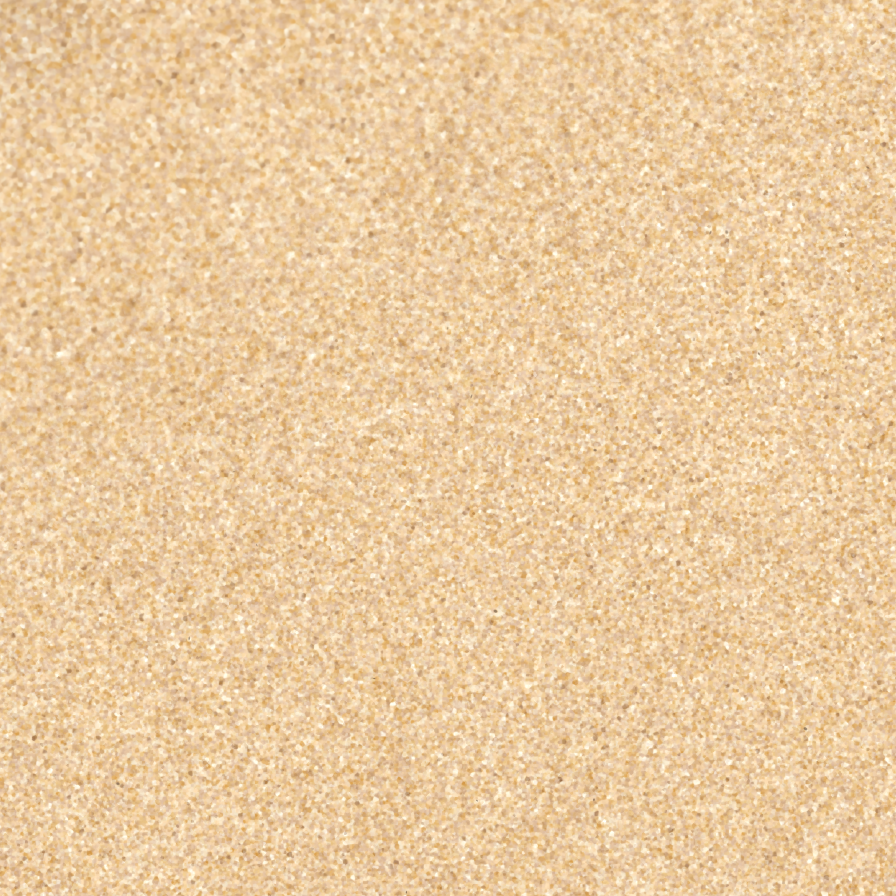
Reproduce this texture procedurally as a Shadertoy shader.

```glsl
// Fine dry sand: soft-edged Voronoi grains in creams, ambers and greys,
// with rare pale flakes and dark specks. Focus softens to the upper left,
// and broad, faint mottling tints the surface.

const vec3 SAND = vec3(0.926, 0.797, 0.627);

// Integer hash of a cell and a seed, giving three values in 0..1
vec3 hash3(vec2 cell, int seed) {
    uvec3 v = uvec3(ivec3(ivec2(cell), seed)) * 1664525u + 1013904223u;
    v.x += v.y * v.z; v.y += v.z * v.x; v.z += v.x * v.y;
    v ^= v >> 16u;
    v.x += v.y * v.z; v.y += v.z * v.x; v.z += v.x * v.y;
    return vec3(v >> 8u) / 16777216.0;
}

float valueNoise(vec2 p, int seed) {
    vec2 i = floor(p), f = fract(p);
    f = f * f * (3.0 - 2.0 * f);
    float low = mix(hash3(i, seed).x, hash3(i + vec2(1, 0), seed).x, f.x);
    float high = mix(hash3(i + vec2(0, 1), seed).x, hash3(i + vec2(1, 1), seed).x, f.x);
    return mix(low, high, f.y);
}

// Mineral colour of one grain
vec3 grainColor(float pick, float light) {
    vec3 c = vec3(0.95, 0.82, 0.65);
    if (pick > 0.27) c = vec3(0.96, 0.87, 0.73);
    if (pick > 0.47) c = vec3(0.90, 0.77, 0.63);
    if (pick > 0.67) c = vec3(0.92, 0.78, 0.57);
    if (pick > 0.83) c = vec3(0.86, 0.71, 0.53);
    if (pick > 0.94) c = vec3(0.89, 0.71, 0.46);
    if (light < 0.006) c = vec3(0.77, 0.62, 0.46);
    if (light > 0.985) c = vec3(0.98, 0.92, 0.82);
    return c + (light - 0.5) * vec3(0.05, 0.06, 0.06);
}

// Blended grain colours, as a deviation from the mean sand colour
vec3 grains(vec2 p, float hardness, int seed) {
    vec2 cell = floor(p);
    vec3 sum = vec3(0);
    float total = 0.0;
    for (int y = -1; y <= 1; y++)
    for (int x = -1; x <= 1; x++) {
        vec2 id = cell + vec2(x, y);
        vec3 place = hash3(id, seed);
        vec2 d = p - id - 0.1 - 0.8 * place.xy;
        float weight = exp(-hardness * dot(d, d));
        sum += weight * (grainColor(place.z, hash3(id, seed + 1).x) - SAND);
        total += weight;
    }
    return sum / total;
}

// Sparse elongated chips: coverage of the chip in this grid cell
float chips(vec2 p, float chance, float size, float blur, int seed) {
    vec2 id = floor(p);
    vec3 place = hash3(id, seed), shape = hash3(id, seed + 1);
    vec2 d = fract(p) - 0.25 - 0.5 * place.xy;
    float angle = 6.283 * shape.x;
    d = mat2(cos(angle), -sin(angle), sin(angle), cos(angle)) * d;
    d.y *= 1.2 + shape.y;
    float radius = size * (0.6 + 0.7 * shape.z);
    return step(place.z, chance) * (1.0 - smoothstep(radius - blur, radius + blur, length(d)));
}

void mainImage(out vec4 fragColor, in vec2 fragCoord) {
    vec2 uv = fragCoord / min(iResolution.x, iResolution.y);

    // Lens blur grows toward the upper left
    float defocus = smoothstep(0.35, 1.15, 0.45 * (1.0 - uv.x) + 0.75 * uv.y);

    // Crisp grains with finer grit, crossfaded with soft, larger grains
    vec3 crisp = 1.1 * grains(uv * 225.0, 6.0, 1) + 0.75 * grains(uv * 350.0 + 7.3, 6.0, 11);
    vec3 soft = 1.15 * grains(uv * 180.0 + 3.7, 4.0, 21) + 0.4 * grains(uv * 270.0, 4.0, 31);
    float keepContrast = inversesqrt(defocus * defocus + (1.0 - defocus) * (1.0 - defocus));
    vec3 color = SAND + mix(crisp, soft, defocus) * keepContrast;

    // Clumps, broad patches stretched along the slope, and a shaded corner
    vec2 slope = vec2(uv.x * 0.9 - uv.y * 0.4, uv.x * 0.4 + uv.y * 0.9);
    float clumps = valueNoise(uv * 55.0, 41) - 0.5;
    float patches = valueNoise(slope * vec2(7.0, 3.5), 42) + 0.6 * valueNoise(slope * vec2(17.0, 9.0), 43) - 0.8;
    color += clumps * vec3(0.01, 0.014, 0.018) + patches * vec3(0.014, 0.019, 0.022);
    color -= vec3(0.06, 0.06, 0.05) * (1.0 - smoothstep(0.0, 0.2, length(uv - vec2(0.0, 1.0))));

    // Pale flakes and dark specks, fainter out of focus
    float blur = 0.04 + 0.05 * defocus;
    float flake = chips(uv * 34.0, 0.10, 0.10, blur, 51);
    float speck = chips(uv * 38.0 + 0.5, 0.025, 0.06, blur, 61);
    color = mix(color, vec3(0.99, 0.92, 0.81), flake * (0.6 - 0.4 * defocus));
    color = mix(color, vec3(0.45, 0.36, 0.28), speck * (0.7 - 0.5 * defocus));

    fragColor = vec4(clamp(color, 0.0, 1.0), 1.0);
}
```
